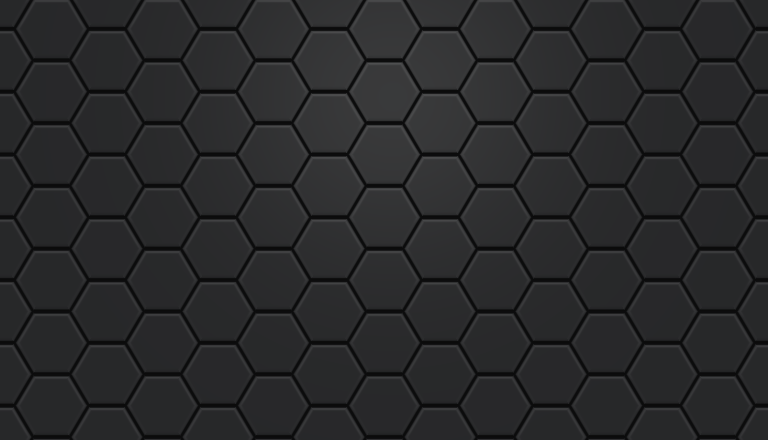
Write a Shadertoy shader that draws this pattern.

```glsl
// Dark honeycomb panel of bevelled, flat-topped hexagons under a soft spotlight.
// Two interleaved lattices give the nearest cell; its edge distance and the
// facing of that edge shape the black groove and the light rim.

// Offset from the nearest hexagon centre; rows are 1 apart in each column.
vec2 hexOffset(vec2 q) {
    vec2 period = vec2(sqrt(3.0), 1.0);
    vec2 a = mod(q + 0.5 * period, period) - 0.5 * period;
    vec2 b = mod(q, period) - 0.5 * period;
    return dot(a, a) < dot(b, b) ? a : b;
}

// x: distance to the nearest edge, y: how far that edge faces upwards.
vec2 hexEdge(vec2 c) {
    vec2 v = abs(c);
    float slant = dot(v, vec2(0.8660254, 0.5));
    float facing = v.y > slant ? sign(c.y) : 0.5 * clamp(c.y * 10.0, -1.0, 1.0);
    return vec2(0.5 - max(v.y, slant), facing);
}

void mainImage(out vec4 fragColor, in vec2 fragCoord) {
    vec2 p = (fragCoord - 0.5 * iResolution.xy) / iResolution.y;

    // Seven rows to the canvas height, slightly flattened cells
    vec2 q = (p - vec2(0.0013, 0.0062)) / vec2(0.1457, 0.1427);
    vec2 edge = hexEdge(hexOffset(q));
    float pixel = 1.0 / (0.1427 * iResolution.y);

    // Spotlight on the faces
    vec2 toLight = p - vec2(0.02, 0.28);
    float glow = exp(-7.0 * dot(toLight, toLight));
    vec3 color = mix(vec3(0.154, 0.156, 0.162), vec3(0.224, 0.226, 0.230), glow);

    // Rim light, strongest along the top edges
    float rim = exp(-pow((edge.x - 0.054) / max(0.02, 0.5 * pixel), 2.0));
    color += rim * max(0.042 + 0.046 * edge.y, 0.0);

    // Groove, wider along the horizontal edges, with a soft shoulder
    float halfWidth = 0.021 + 0.011 * edge.y * edge.y;
    float soft = max(0.014, 0.6 * pixel);
    float face = smoothstep(halfWidth - soft, halfWidth + soft, edge.x);
    color = mix(vec3(0.048, 0.049, 0.051), color, face);

    // Faint shade where the lower edges fall away
    color *= 1.0 - 0.14 * max(-edge.y, 0.0) * (1.0 - smoothstep(0.02, 0.1, edge.x));

    fragColor = vec4(color, 1.0);
}
```
